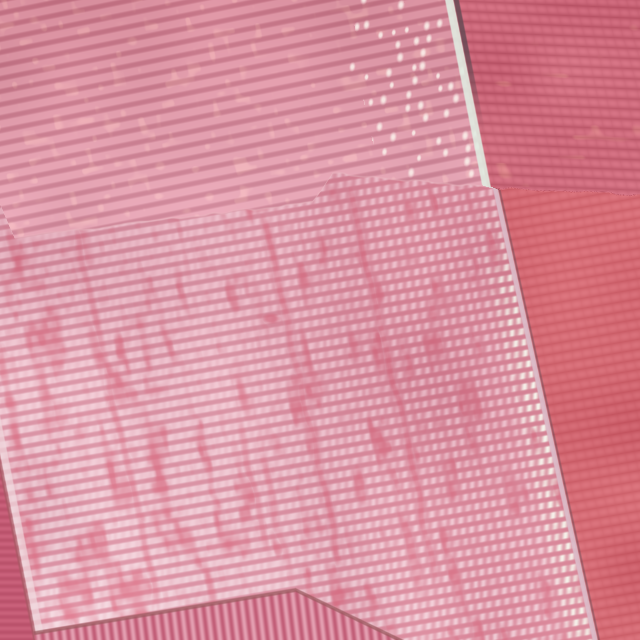
Give the GLSL for this texture, as a three.js fragment shader.

```glsl
// Pink ribbed and beaded fields, split by a ragged seam and pale slanted borders.
#define LEAN 0.22
#define UPPER_SLOPE 0.2
#define LOWER_SLOPE 0.175
#define UPPER_ROW 0.0204
#define LOWER_ROW 0.0174
#define BEAD_WIDTH 0.0145
#define SIDE_CELL 0.0158
#define RIB_WIDTH 0.0135
#define SOFT 0.0016
#define SPARKLE 0.36

varying vec2 vUv;

float hash(vec2 p) {
  vec3 q = fract(vec3(p.xyx) * 0.1031);
  q += dot(q, q.yzx + 33.33);
  return fract((q.x + q.y) * q.z);
}

float noise(vec2 p) {
  vec2 i = floor(p), f = fract(p);
  f = f * f * (3.0 - 2.0 * f);
  return mix(mix(hash(i), hash(i + vec2(1, 0)), f.x),
             mix(hash(i + vec2(0, 1)), hash(i + vec2(1, 1)), f.x), f.y);
}

float ramp(float x, float a, float b) { return clamp((x - a) / (b - a), 0.0, 1.0); }
float side(float d) { return smoothstep(-SOFT, SOFT, d); }
float line(float d, float halfWidth) { return 1.0 - smoothstep(halfWidth - SOFT, halfWidth + SOFT, abs(d)); }
float wave(float x) { return 0.5 - 0.5 * cos(6.28318 * x); }

float seamHeight(float x) {
  return 0.68 - 0.051 * ramp(x, 0.0, 0.023) + 0.055 * ramp(x, 0.023, 0.488)
    + 0.045 * ramp(x, 0.488, 0.52) - 0.022 * ramp(x, 0.52, 0.762)
    - 0.012 * ramp(x, 0.762, 1.0) + 0.004 * (noise(vec2(x * 60.0, 3.0)) - 0.5);
}

// Dark streak along one slanted column, faded at both ends.
float streak(float column, float y, float at, float low, float high) {
  float wobble = 0.009 * (noise(vec2(y * 22.0, at * 90.0)) - 0.5);
  float d = abs(column - at + wobble);
  return (1.0 - smoothstep(0.001, 0.010, d)) * (0.6 + 0.4 * noise(vec2(y * 30.0, at * 50.0)))
    * smoothstep(low - 0.02, low + 0.02, y) * (1.0 - smoothstep(high - 0.02, high + 0.02, y));
}

// Smooth ribs with scattered bright glints near the right border.
vec3 upperField(vec2 p) {
  float column = p.x + LEAN * p.y;
  float row = (p.y - UPPER_SLOPE * p.x) / UPPER_ROW;
  float shade = ramp(p.y - 0.1 * p.x, 1.0, 0.66);
  vec3 ridge = mix(vec3(0.85, 0.56, 0.62), vec3(0.90, 0.65, 0.71), shade);
  vec3 groove = mix(vec3(0.75, 0.43, 0.50), vec3(0.80, 0.52, 0.59), shade);
  vec3 c = mix(groove, ridge, smoothstep(0.0, 0.65, wave(row)));
  float fleck = noise(vec2(column * 75.0, row * 1.3));
  c += vec3(0.04, 0.06, 0.03) * smoothstep(0.70, 0.95, fleck) + 0.05 * (noise(p * 9.0) - 0.5);
  vec2 grid = vec2(column / 0.0185, row);
  vec2 cell = floor(grid), q = fract(grid) - 0.5;
  q.x += 0.4 * (hash(cell + 7.0) - 0.5) - 0.25 * q.y;
  float chance = SPARKLE * smoothstep(0.72, 0.79, column);
  float size = 0.24 + 0.18 * hash(cell + 3.0);
  float glint = step(hash(cell), chance) * (1.0 - smoothstep(0.06, size, length(q * vec2(1.0, 0.8))));
  return mix(c, vec3(0.98, 0.93, 0.91), 0.9 * glint);
}

// Pale beaded rows broken by dark vertical streaks.
vec3 lowerField(vec2 p) {
  float column = p.x + LEAN * p.y;
  float row = (p.y - LOWER_SLOPE * p.x) / LOWER_ROW;
  float beaded = smoothstep(0.35, 0.85, column);
  float grain = noise(vec2(column * 95.0, row * 0.8));
  float patchy = noise(vec2(column * 52.0, p.y * 13.0));
  float broad = noise(vec2(column * 9.0, p.y * 5.0));
  float dark = 0.75 * smoothstep(0.55, 0.95, patchy + 0.25 * (grain - 0.5)) + 0.25 * smoothstep(0.5, 0.9, grain);
  dark = max(dark, streak(column, p.y, 0.703, 0.09, 0.71));
  dark = max(dark, streak(column, p.y, 0.557, 0.12, 0.66));
  dark = max(dark, 0.85 * streak(column, p.y, 0.259, 0.06, 0.64));
  dark = max(dark, 0.8 * streak(column, p.y, 0.449, 0.14, 0.34));
  dark = max(dark, 0.7 * streak(column, p.y, 0.474, 0.11, 0.29));
  float knot = length((p - vec2(0.424, 0.502)) * vec2(1.0, 1.7));
  dark = max(dark, 1.0 - smoothstep(0.006, 0.020, knot));
  float ridge = smoothstep(0.0, 0.75, wave(row));
  float slant = 0.35 * (fract(row) - 0.5);
  float jitter = 0.7 * (noise(vec2(column * 45.0, floor(row) * 1.7)) - 0.5);
  float bead = wave(column / BEAD_WIDTH - slant + jitter * (1.0 - 0.6 * beaded));
  float light = ridge * mix(1.0, bead, mix(0.18, 0.72, beaded)) * (1.0 - 0.8 * dark);
  vec3 gap = mix(vec3(0.82, 0.54, 0.61), vec3(0.82, 0.43, 0.51), max(dark, 0.45 * beaded));
  float glow = ramp(p.y + 0.4 * p.x, 0.65, 0.05);
  vec3 pale = mix(vec3(0.92, 0.73, 0.78), vec3(0.95, 0.84, 0.87), glow);
  gap += 0.05 * glow;
  float rim = smoothstep(0.87, 0.915, column) * smoothstep(0.74, 0.5, p.y);
  pale = mix(pale, vec3(0.95, 0.93, 0.90), rim);
  return mix(gap, pale, light) + vec3(0.05, 0.08, 0.07) * (broad - 0.5);
}

// Crimson weave to the right of the border.
vec3 sideField(vec2 p, float upper) {
  float slope = mix(0.17, -0.04, upper);
  vec2 grid = vec2(p.x + LEAN * p.y, p.y - slope * p.x) / SIDE_CELL;
  vec3 c = mix(vec3(0.82, 0.40, 0.44), vec3(0.79, 0.40, 0.47), upper);
  float thread = sqrt(wave(grid.y)) * mix(0.7, 1.0, sqrt(wave(grid.x + 0.3 * noise(grid * 0.4))));
  c += (thread - 0.55) * mix(vec3(0.06, 0.08, 0.08), vec3(0.10), upper);
  c += vec3(0.05, 0.07, 0.06) * (noise(p * 9.0) - 0.5);
  return c + vec3(0.06, 0.10, 0.05) * smoothstep(0.83, 1.0, noise(grid * vec2(0.5, 1.0))) * upper;
}

void main() {
  vec2 p = vUv;
  float seam = p.y - seamHeight(p.x), upper = side(seam);
  vec3 color = mix(lowerField(p), upperField(p), upper);
  color = mix(color, vec3(0.92, 0.74, 0.77), 0.4 * line(seam, 0.0012));

  // Right border: bright strip above, lilac strip with a grey rim below.
  float edge = p.x - mix(0.931 - 0.221 * p.y, 0.903 - 0.2 * p.y, upper);
  color = mix(color, sideField(p, upper), side(edge));
  vec3 strip = mix(vec3(0.86, 0.74, 0.79), vec3(0.88, 0.92, 0.88), upper);
  color = mix(color, strip, 0.9 * line(edge + 0.001, mix(0.004, 0.0065, upper)));
  float shadow = mix(0.5, 0.85 * smoothstep(0.78, 0.94, p.y), upper);
  color = mix(color, vec3(0.40, 0.29, 0.33), shadow * line(edge - mix(0.005, 0.010, upper), mix(0.0015, 0.004, upper)));

  // Lower left strip and the ribbed wedge along the base.
  float left = 0.055 - 0.2 * p.y - p.x;
  color = mix(color, vec3(0.94, 0.85, 0.87), 0.7 * line(left + 0.009, 0.006));
  vec3 strap = vec3(0.73, 0.32, 0.42) + 0.06 * wave(p.y / 0.012);
  color = mix(color, strap, side(left));
  color = mix(color, vec3(0.65, 0.35, 0.39), 0.7 * line(left, 0.003));
  float base = min(0.0018 + 0.165 * p.x, 0.078 - 0.48 * (p.x - 0.462)) - p.y;
  vec3 ribs = mix(vec3(0.76, 0.37, 0.47), vec3(0.89, 0.62, 0.69), wave((p.x + 0.12 * p.y) / RIB_WIDTH));
  float inside = side(-left);
  color = mix(color, ribs, side(base) * inside);
  color = mix(color, vec3(0.61, 0.36, 0.38), 0.75 * line(base, 0.003) * inside);
  gl_FragColor = vec4(clamp(color, 0.0, 1.0), 1.0);
}
```
